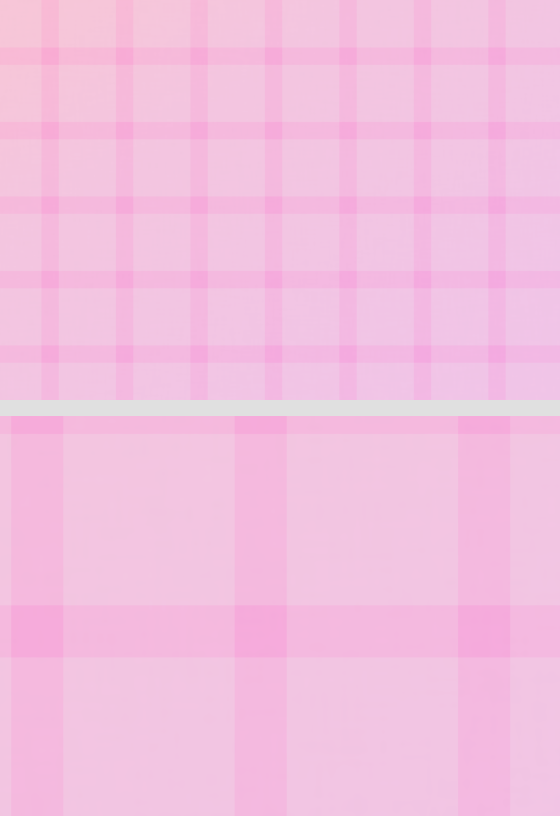
Top: the whole. Bottom: its middle third, enlarged.
Reproduce this pattern procedurally as a Shadertoy shader.

```glsl
// Soft pink gingham: translucent vertical and horizontal bands over a diagonal
// wash from peach pink to lilac. Bands are repeated box distances, darker where
// they cross, with a very faint woven grain. Units are canvas widths.

float hash(vec2 p) {
    return fract(sin(dot(p, vec2(127.1, 311.7))) * 43758.5453);
}

float valueNoise(vec2 p) {
    vec2 cell = floor(p), f = fract(p);
    f = f * f * (3.0 - 2.0 * f);
    return mix(mix(hash(cell), hash(cell + vec2(1, 0)), f.x),
               mix(hash(cell + vec2(0, 1)), hash(cell + vec2(1, 1)), f.x), f.y);
}

// Coverage of evenly spaced bands, with one band centred on the offset
float bands(float x, float offset, float pixel) {
    const float period = 0.133;
    float d = abs(mod(x - offset + 0.5 * period, period) - 0.5 * period) - 0.0155;
    return 1.0 - smoothstep(-0.75 * pixel, 0.75 * pixel, d);
}

// Diagonal wash, t = 0 at the upper left and 1 at the lower right
vec3 wash(float t) {
    vec3 peach = vec3(0.967, 0.776, 0.845);
    vec3 pink = vec3(0.953, 0.773, 0.877);
    vec3 lilac = vec3(0.942, 0.769, 0.906);
    return mix(mix(peach, pink, smoothstep(0.0, 0.36, t)), lilac, smoothstep(0.25, 1.0, t));
}

void mainImage(out vec4 fragColor, in vec2 fragCoord) {
    float pixel = 1.0 / iResolution.x;
    vec2 p = fragCoord * pixel;
    vec2 uv = fragCoord / iResolution.xy;

    vec3 color = wash(0.5 * (uv.x + 1.0 - uv.y));

    // Each band tints the cloth once; crossings are tinted twice
    float upright = bands(p.x, 0.0895, pixel);
    float level = bands(p.y, 0.0820, pixel);
    color += (upright + level) * vec3(0.008, -0.047, -0.012);
    color += upright * level * vec3(-0.003, -0.008, 0.0);

    // Faint grain, stretched along the two thread directions
    float grain = valueNoise(p * vec2(260.0, 50.0)) + valueNoise(p * vec2(50.0, 260.0)) - 1.0;
    color += 0.003 * grain;

    fragColor = vec4(color, 1.0);
}
```
